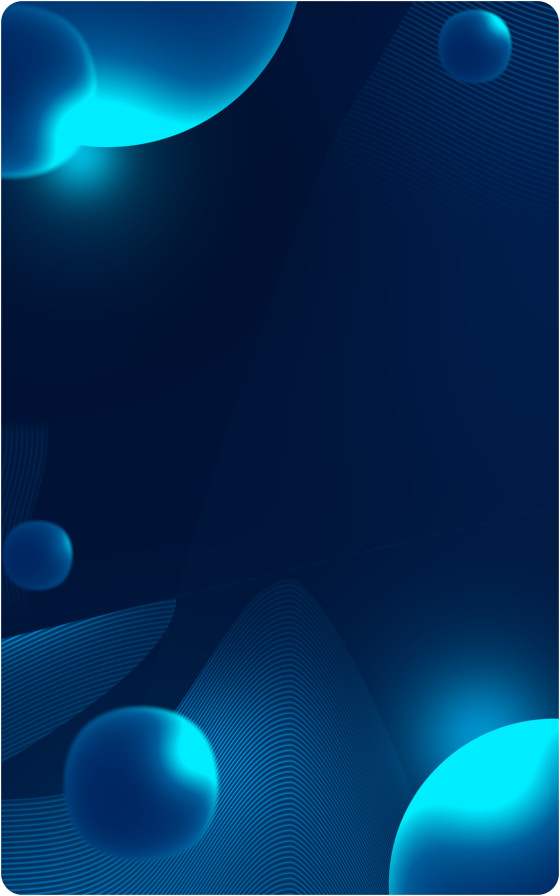
Give the GLSL for this background, as a Shadertoy shader.

```glsl
// Deep blue card with glowing glass spheres and finely lined wave sheets.

const vec3 NIGHT = vec3(0.0, 0.068, 0.208);
const vec3 DEEP  = vec3(0.0, 0.13, 0.36);
const vec3 AZURE = vec3(0.0, 0.37, 0.61);
const vec3 CYAN  = vec3(0.0, 0.93, 1.0);

// Dark blue to cyan colour ramp
vec3 ramp(float t) {
    t = clamp(t, 0.0, 1.0);
    return t < 0.5 ? mix(DEEP, AZURE, t * 2.0) : mix(AZURE, CYAN, t * 2.0 - 1.0);
}

// Round falloff: 1 at the centre, fading over the given radius
float glow(vec2 p, vec2 center, float radius) {
    vec2 d = (p - center) / radius;
    return exp(-dot(d, d));
}

// One thin line per unit of phase, blended to its mean when too dense
float stripes(float phase) {
    float line = pow(0.5 + 0.5 * cos(6.28318 * phase), 2.0);
    return mix(line, 0.375, smoothstep(0.4, 0.9, fwidth(phase)));
}

// Antialiased step, positive inside
float inside(float d) {
    return smoothstep(-0.002, 0.002, d);
}

// Sphere with a lit rim and a hot spot; soft spheres are slightly squarish
vec3 sphere(vec3 under, vec2 p, vec2 center, float r, vec2 light, float soft, float power) {
    vec2 q = (p - center) / r;
    vec2 q2 = q * q;
    float squarish = pow(dot(q2, q2), 0.25);
    float d = mix(length(q), squarish, soft > 0.02 ? 0.25 : 0.0);
    float facing = 0.5 + 0.5 * dot(q, normalize(light - center)) / max(length(q), 0.001);
    float rim = pow(min(d, 1.0), 6.0) * mix(0.35, 0.85, facing);
    float body = 0.22 * facing * d;
    float tone = 0.04 + body + power * (rim * 0.75 + glow(p, light, r * 0.48));
    float edge = max(soft, 1.0 / (iResolution.x * r));
    float alpha = 1.0 - smoothstep(1.0 - edge, 1.0 + edge * 0.6, d);
    return mix(under, ramp(tone), alpha);
}

// Large arched sheet along the bottom
vec3 archSheet(vec2 p) {
    float dx = p.x - 0.52;
    float left = 0.17 + 0.395 * exp(-dx * dx / 0.048);
    float right = 0.565 - 3.5 * pow(max(dx, 0.0), 1.45);
    float depth = (dx < 0.0 ? left : right) - p.y;
    float line = stripes(depth * 105.0);
    float light = 0.10 + 0.30 * smoothstep(0.0, 0.4, depth)
                + 0.65 * glow(p, vec2(0.36, 0.26), 0.14)
                + 0.30 * glow(p, vec2(0.08, 0.02), 0.24);
    return inside(depth) * light * (vec3(0.0, 0.14, 0.18) + line * vec3(0.02, 0.40, 0.52));
}

// Tapering tongue on the left
vec3 tongueSheet(vec2 p) {
    float depth = 0.458 + 0.24 * p.x - p.y;
    float thickness = 0.223 * sqrt(max(1.0 - p.x / 0.315, 0.0));
    float mask = inside(depth) * inside(thickness - depth);
    float line = stripes(depth * 115.0 + 4.0 * sin(p.x * 7.0));
    float light = 0.22 + 0.65 * exp(-max(depth, 0.0) * 22.0) * (1.0 - smoothstep(0.0, 0.32, p.x));
    return mask * light * (vec3(0.0, 0.20, 0.26) + line * vec3(0.0, 0.36, 0.46));
}

// Slanted veil in the upper right and a faint fold at the left
vec3 veils(vec2 p) {
    float edge = p.x - 0.604 - 0.59 * (p.y - 1.37) - 0.25 * pow(max(1.37 - p.y, 0.0), 1.2);
    float fade = smoothstep(1.15, 1.6, p.y) * smoothstep(0.45, 1.0, p.x);
    float line = stripes(p.y * 95.0 + p.x * 28.0 + 3.0 * sin(p.x * 8.0));
    vec3 col = inside(edge) * (0.012 + 0.24 * fade * line) * vec3(0.0, 0.75, 0.9);

    float fold = 0.065 + 0.02 * sin((p.y - 0.71) * 14.0) - p.x;
    float span = smoothstep(0.48, 0.6, p.y) * (1.0 - smoothstep(0.82, 0.855, p.y));
    return col + inside(fold) * span * (0.03 + 0.06 * stripes(fold * 110.0)) * vec3(0.0, 0.7, 0.9);
}

void mainImage(out vec4 fragColor, in vec2 fragCoord) {
    vec2 p = fragCoord / iResolution.xy * vec2(1.0, 1.6);

    // Night backdrop with broad tints
    vec3 col = NIGHT;
    col += vec3(0.0, 0.035, 0.075) * glow(p, vec2(1.05, 1.4), 0.45);
    col += vec3(0.0, 0.025, 0.045) * glow(p, vec2(1.0, 0.85), 0.4);
    col += vec3(0.0, 0.09, 0.12) * glow(p, vec2(0.25, 0.0), 0.38);
    col -= vec3(0.0, 0.015, 0.04) * glow(p, vec2(0.4, 1.25), 0.25);

    // Halos behind the large spheres
    col += vec3(0.0, 0.50, 0.50) * glow(p, vec2(0.142, 1.325), 0.07);
    col += vec3(0.0, 0.16, 0.17) * glow(p, vec2(0.16, 1.31), 0.17);
    col += vec3(0.0, 0.34, 0.38) * glow(p, vec2(0.86, 0.28), 0.11);
    col += vec3(0.0, 0.15, 0.19) * glow(p, vec2(0.86, 0.28), 0.22);

    col += archSheet(p) + tongueSheet(p) + veils(p);

    // Spheres, back to front
    col = sphere(col, p, vec2(0.192, 1.688), 0.351, vec2(0.17, 1.34), 0.0, 0.85);
    col = sphere(col, p, vec2(0.017, 1.437), 0.156, vec2(0.14, 1.365), 0.06, 0.95);
    col = sphere(col, p, vec2(0.848, 1.517), 0.066, vec2(0.893, 1.56), 0.08, 0.65);
    col = sphere(col, p, vec2(0.067, 0.608), 0.063, vec2(0.125, 0.63), 0.10, 0.36);
    col = sphere(col, p, vec2(0.252, 0.200), 0.139, vec2(0.345, 0.255), 0.06, 0.9);
    col = sphere(col, p, vec2(0.990, 0.021), 0.296, vec2(0.875, 0.225), 0.0, 1.0);

    // Rounded card on white
    vec2 corner = abs(p - vec2(0.5, 0.8)) - vec2(0.498, 0.798) + 0.038;
    float card = length(max(corner, 0.0)) - 0.038;
    float px = 1.0 / iResolution.x;
    col = mix(col, vec3(1.0), smoothstep(-0.7 * px, 0.7 * px, card));

    fragColor = vec4(clamp(col, 0.0, 1.0), 1.0);
}
```
